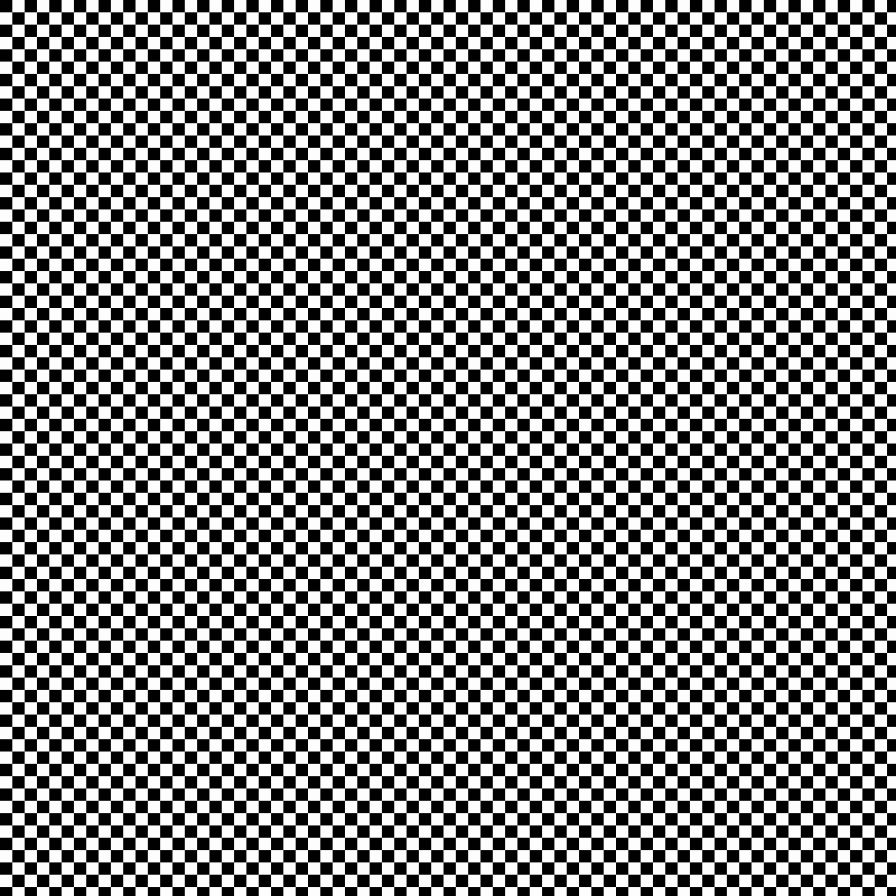
Give the GLSL for this pattern, as a Shadertoy shader.

```glsl
// A fine black and white checkerboard of square cells, anchored at the top left.
// Each axis is a square wave of +1 and -1 with edges softened over one pixel;
// the product of the two waves gives the checks.

const float CELLS_PER_SIDE = 800.0 / 11.0; // the last row and column are cut off
const vec3 BLACK = vec3(0.004);
const vec3 WHITE = vec3(0.992);

// Square wave that flips sign at every integer, filtered over one pixel
vec2 squareWave(vec2 cellPos, float pixelSize) {
    vec2 parity = 1.0 - 2.0 * mod(floor(cellPos), 2.0);
    vec2 edgeDistance = 0.5 - abs(fract(cellPos) - 0.5);
    return parity * clamp(edgeDistance / (0.5 * pixelSize), 0.0, 1.0);
}

// 0 on even cells, 1 on odd cells
float checker(vec2 cellPos, float pixelSize) {
    vec2 wave = squareWave(cellPos, pixelSize);
    return 0.5 - 0.5 * wave.x * wave.y;
}

void mainImage(out vec4 fragColor, in vec2 fragCoord) {
    // Cell coordinates, counted rightward and downward
    float pixelSize = CELLS_PER_SIDE / iResolution.y;
    vec2 cellPos = vec2(fragCoord.x, iResolution.y - fragCoord.y) * pixelSize;

    fragColor = vec4(mix(BLACK, WHITE, checker(cellPos, pixelSize)), 1.0);
}
```
